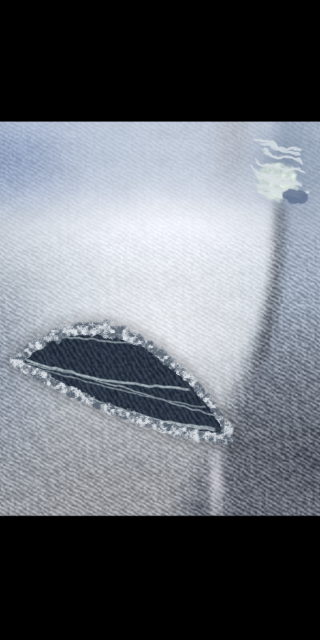
Give the GLSL for this texture, as a WebGL 1 fragment shader.

```glsl
precision highp float;
uniform vec2 u_resolution;

float hash(vec2 p) {
  return fract(sin(dot(p, vec2(127.1, 311.7))) * 43758.55);
}

float noise(vec2 p) {
  vec2 i = floor(p), f = fract(p);
  f = f * f * (3.0 - 2.0 * f);
  return mix(mix(hash(i), hash(i + vec2(1.0, 0.0)), f.x),
             mix(hash(i + vec2(0.0, 1.0)), hash(i + 1.0), f.x), f.y);
}

float fbm(vec2 p) {
  float sum = 0.0, amp = 0.5;
  for (int i = 0; i < 4; i++) {
    sum += amp * noise(p);
    p = p * 2.03 + 7.1;
    amp *= 0.5;
  }
  return sum;
}

float blob(vec2 p, vec2 center, vec2 radius) {
  vec2 q = (p - center) / radius;
  return exp(-dot(q, q));
}

// Height of a parabolic arc through two end points
float arc(float x, vec2 a, vec2 b, float bulge) {
  float t = (x - a.x) / (b.x - a.x);
  return mix(a.y, b.y, t) + 4.0 * bulge * t * (1.0 - t);
}

float strand(vec2 p, vec2 a, vec2 b, float bulge, float width, float px) {
  float wobble = 0.008 * (noise(vec2(p.x * 45.0, a.y * 90.0)) - 0.5);
  float d = abs(p.y - arc(p.x, a, b, bulge) - wobble);
  float ends = smoothstep(a.x, a.x + 0.015, p.x) * smoothstep(b.x, b.x - 0.015, p.x);
  return ends * (1.0 - smoothstep(width - px, width + px, d));
}

// Diagonal weave, centered on zero
float twill(vec2 p, vec2 direction, float period) {
  float bend = 0.5 * noise(p * 60.0);
  float rib = sin(6.2832 * (dot(p, direction) / period + bend));
  return 0.5 * rib + 1.3 * (noise(p * 150.0) - 0.5);
}

// Positive inside the lens-shaped tear
float tear(vec2 p) {
  float top = arc(p.x, vec2(0.07, 0.875), vec2(0.69, 0.68), 0.165);
  float bottom = arc(p.x, vec2(0.07, 0.87), vec2(0.69, 0.645), -0.036);
  float d = min((top - p.y) * 0.8, (p.y - bottom) * 0.93);
  return min(d, min(p.x - 0.06, 0.695 - p.x));
}

vec3 washedCloth(vec2 p) {
  vec3 c = mix(vec3(0.59, 0.60, 0.62), vec3(0.80, 0.83, 0.86), smoothstep(0.42, 1.1, p.y));
  c = mix(c, vec3(0.75, 0.79, 0.85), smoothstep(1.27, 1.42, p.y));
  c = mix(c, vec3(0.54, 0.61, 0.74), 0.8 * blob(p, vec2(0.0, 1.5), vec2(0.22, 0.14)));
  c = mix(c, vec3(0.55, 0.59, 0.65), 0.8 * blob(p, vec2(0.0, 0.85), vec2(0.14, 0.32)));
  c = mix(c, vec3(0.90, 0.91, 0.93), 0.9 * blob(p, vec2(0.52, 1.02), vec2(0.27, 0.24)));
  c = mix(c, vec3(0.94, 0.95, 0.98), blob(p, vec2(0.53, 1.28), vec2(0.36, 0.12)));
  c = mix(c, vec3(0.66, 0.67, 0.70), 0.5 * blob(p, vec2(0.73, 1.58), vec2(0.06, 0.18)));

  // Fold running down the right side
  float drop = max(1.36 - p.y, 0.0);
  float side = p.x - (0.87 - 0.28 * drop * drop);
  vec3 leg = mix(vec3(0.40, 0.42, 0.46), vec3(0.65, 0.70, 0.77), smoothstep(0.58, 1.25, p.y));
  float softness = mix(0.11, 0.03, smoothstep(0.6, 1.2, p.y));
  c = mix(c, leg, smoothstep(-softness, 0.03, side));
  float creaseSpan = smoothstep(0.75, 0.95, p.y) * smoothstep(1.42, 1.32, p.y);
  c *= 1.0 - 0.28 * creaseSpan * blob(vec2(side, 0.0), vec2(0.005, 0.0), vec2(0.025, 1.0));
  c = mix(c, vec3(0.30, 0.32, 0.37), 0.6 * blob(p, vec2(1.0, 0.56), vec2(0.17, 0.09)));
  c = mix(c, vec3(0.84, 0.84, 0.87), 0.75 * blob(p, vec2(0.675, 0.5), vec2(0.025, 0.13)));
  return c;
}

vec3 addTear(vec3 c, vec2 p, float px) {
  float d = tear(p) + 0.025 * (fbm(p * 55.0) - 0.47);
  c *= 1.0 - 0.18 * smoothstep(-0.07, -0.02, d);
  float fluff = smoothstep(0.25, 0.72, fbm(p * 85.0));
  vec3 fringe = mix(vec3(0.32, 0.37, 0.43), vec3(0.90, 0.92, 0.94), fluff);
  c = mix(c, fringe, 0.85 * smoothstep(-0.036, -0.022, d));

  vec3 inner = vec3(0.17, 0.21, 0.27) + 0.07 * twill(p, vec2(0.85, 0.5), 0.014);
  float s = strand(p, vec2(0.07, 0.88), vec2(0.60, 0.785), -0.020, 0.004, px);
  s = max(s, 0.8 * strand(p, vec2(0.08, 0.865), vec2(0.68, 0.695), 0.010, 0.0028, px));
  s = max(s, 0.7 * strand(p, vec2(0.08, 0.86), vec2(0.65, 0.725), -0.008, 0.0025, px));
  s = max(s, strand(p, vec2(0.29, 0.75), vec2(0.68, 0.658), -0.016, 0.006, px));
  s = max(s, 0.8 * strand(p, vec2(0.16, 0.946), vec2(0.42, 0.925), 0.003, 0.003, px));
  inner = mix(inner, vec3(0.70, 0.75, 0.77), s * (0.65 + 0.35 * noise(p * 130.0)));
  return mix(c, inner, smoothstep(-0.002, 0.006, d));
}

vec3 addFrayedPatch(vec3 c, vec2 p, float px) {
  vec2 q = p + 0.035 * (vec2(fbm(p * 28.0), fbm(p * 28.0 + 9.0)) - 0.47);
  c = mix(c, vec3(0.43, 0.50, 0.60), 0.55 * blob(q, vec2(0.89, 1.49), vec2(0.09, 0.11)));
  float pale = smoothstep(0.45, 0.62, blob(q, vec2(0.865, 1.435), vec2(0.085, 0.075)));
  c = mix(c, mix(vec3(0.66, 0.72, 0.73), vec3(0.90, 0.94, 0.91), fbm(p * 60.0) * 1.3), pale);
  for (int i = 0; i < 8; i++) {
    float k = float(i);
    float h = hash(vec2(k, 4.0));
    vec2 a = vec2(0.775 + 0.04 * h, 1.575 - 0.024 * k);
    vec2 b = vec2(0.91 + 0.07 * hash(vec2(k, 8.0)), 1.53 - 0.021 * k);
    float thread = strand(q, a, b, 0.03 * (h - 0.6), 0.005, px);
    c = mix(c, vec3(0.84, 0.87, 0.89), 0.85 * thread);
  }
  float tuft = smoothstep(0.4, 0.6, blob(q, vec2(0.925, 1.385), vec2(0.04, 0.03)));
  return mix(c, vec3(0.36, 0.43, 0.55), 0.8 * tuft);
}

void main() {
  vec2 p = gl_FragCoord.xy / u_resolution.x;
  float px = 1.0 / u_resolution.x;
  vec3 c = washedCloth(p);

  // Weave shows most on the darker cloth
  float contrast = mix(0.15, 0.045, smoothstep(0.5, 0.9, c.g));
  contrast *= mix(1.0, 0.5, smoothstep(1.2, 1.32, p.y));
  c += contrast * twill(p, vec2(0.5, 0.866), 0.0125);
  c += 0.05 * (fbm(p * vec2(18.0, 24.0)) - 0.47);

  c = addTear(c, p, px);
  c = addFrayedPatch(c, p, px);

  // Black bands above and below
  float band = smoothstep(0.388 - px, 0.388 + px, p.y) * smoothstep(1.62 + px, 1.62 - px, p.y);
  gl_FragColor = vec4(clamp(c, 0.0, 1.0) * band, 1.0);
}
```
